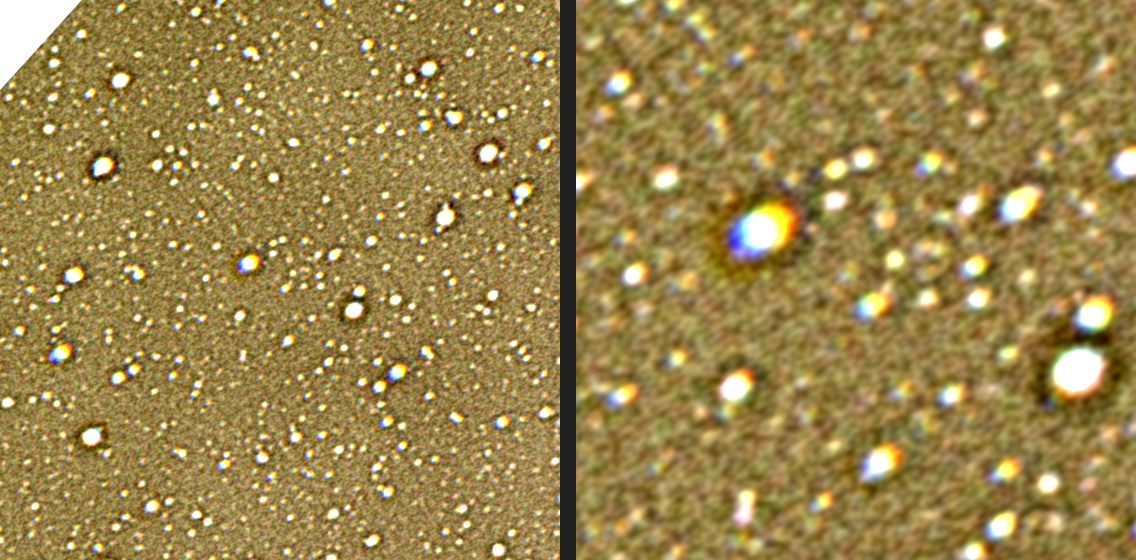
Left, the full canvas; right, a detail of the centre.
Reproduce this texture procedurally as a WebGL 2 fragment shader.

```glsl
#version 300 es
precision highp float;
// A dense star field over grainy olive-gold sky, with one blank corner.
// The sky is stretched gradient noise; stars are jittered grid layers whose
// red and blue parts are shifted apart, with a dark rim around each core.

uniform vec2 u_resolution;
out vec4 fragColor;

const vec3 SKY = vec3(0.602, 0.512, 0.282);
const vec3 WARM_SHIFT = vec3(0.035, 0.022, 0.045);  // towards the lower right
const float GRAIN_ANGLE = 0.55;       // direction of the stretch, radians
const float GRAIN_STRETCH = 1.3;
const float COARSE_CELLS = 105.0;
const float FINE_CELLS = 205.0;
const float COARSE_GAIN = 0.21;
const float FINE_GAIN = 0.19;
const float CHROMA_CELLS = 85.0;
const float CHROMA_GAIN = 0.085;
const float CLOUD_CELLS = 4.5;
const float CLOUD_GAIN = 0.06;
const vec2 CORNER_SIZE = vec2(0.146, 0.161);

// Star layers from faint to brilliant.
const int LAYERS = 4;
const float STAR_CELLS[LAYERS] = float[](60.0, 30.0, 14.0, 6.0);
const float STAR_CHANCE[LAYERS] = float[](0.42, 0.55, 0.42, 0.50);
const float STAR_RADIUS[LAYERS] = float[](0.0055, 0.0062, 0.0082, 0.0120);
const float STAR_DIM[LAYERS] = float[](0.10, 0.32, 0.95, 1.60);
const float STAR_BRIGHT[LAYERS] = float[](0.40, 1.05, 1.70, 3.40);
const float STAR_STRETCH = 1.2;
const float RIM_DEPTH = 0.8;
const float RED_SHIFT = 0.25;
const float BLUE_SHIFT = 0.50;
const float TINT_SPREAD = 0.45;

// Three random values in 0..1 for a grid cell.
vec3 hash3(ivec2 cell, int seed) {
    uvec3 v = uvec3(ivec3(cell, seed)) * 1664525u + 1013904223u;
    v.x += v.y * v.z; v.y += v.z * v.x; v.z += v.x * v.y;
    v ^= v >> 16u;
    v.x += v.y * v.z; v.y += v.z * v.x; v.z += v.x * v.y;
    return vec3(v >> 8u) / 16777216.0;
}

float cornerSlope(ivec2 cell, vec2 offset, int seed) {
    float angle = 6.28319 * hash3(cell, seed).x;
    return dot(vec2(cos(angle), sin(angle)), offset);
}

float gradientNoise(vec2 p, int seed) {
    ivec2 cell = ivec2(floor(p));
    vec2 f = fract(p);
    vec2 w = f * f * f * (f * (f * 6.0 - 15.0) + 10.0);
    float a = cornerSlope(cell, f, seed);
    float b = cornerSlope(cell + ivec2(1, 0), f - vec2(1, 0), seed);
    float c = cornerSlope(cell + ivec2(0, 1), f - vec2(0, 1), seed);
    float d = cornerSlope(cell + ivec2(1, 1), f - vec2(1, 1), seed);
    return mix(mix(a, b, w.x), mix(c, d, w.x), w.y);
}

// Rotates so that x runs along the stretch direction.
vec2 alongGrain(vec2 p) {
    float c = cos(GRAIN_ANGLE), s = sin(GRAIN_ANGLE);
    return vec2(c * p.x + s * p.y, c * p.y - s * p.x);
}

vec3 skyColour(vec2 uv) {
    vec2 p = alongGrain(uv) / vec2(GRAIN_STRETCH, 1.0);
    float grain = COARSE_GAIN * gradientNoise(p * COARSE_CELLS, 11)
                + FINE_GAIN * gradientNoise(p * FINE_CELLS, 12);
    float cloud = CLOUD_GAIN * gradientNoise(uv * CLOUD_CELLS, 13);
    vec3 chroma = vec3(gradientNoise(p * CHROMA_CELLS, 14),
                       gradientNoise(p * CHROMA_CELLS, 15),
                       gradientNoise(p * CHROMA_CELLS, 16));
    return SKY + WARM_SHIFT * (uv.x - uv.y) + grain + cloud + CHROMA_GAIN * chroma;
}

// Bright core with a shallow dark rim; p is in star radii.
float starProfile(vec2 p) {
    float d2 = dot(p, p);
    return (1.0 - RIM_DEPTH * d2) * exp(-d2);
}

vec3 starLayer(vec2 uv, int layer) {
    vec3 light = vec3(0.0);
    vec2 grid = uv * STAR_CELLS[layer];
    ivec2 home = ivec2(floor(grid));
    for (int j = -1; j <= 1; j++)
    for (int i = -1; i <= 1; i++) {
        ivec2 cell = home + ivec2(i, j);
        vec3 place = hash3(cell, 30 + layer);
        if (place.z > STAR_CHANCE[layer]) continue;
        vec3 look = hash3(cell, 40 + layer);
        vec3 tint = 1.0 + TINT_SPREAD * (hash3(cell, 50 + layer) - 0.5);
        float radius = STAR_RADIUS[layer] * mix(0.8, 1.15, look.x);
        float power = mix(STAR_DIM[layer], STAR_BRIGHT[layer], look.x * look.x);
        float fringe = mix(-0.15, 1.2, look.y);
        vec2 p = (grid - vec2(cell) - place.xy) / STAR_CELLS[layer];
        p = alongGrain(p) / (radius * vec2(STAR_STRETCH, 1.0));
        vec2 red = vec2(RED_SHIFT * fringe, 0.3 * (look.z - 0.5));
        vec2 blue = vec2(BLUE_SHIFT * fringe, 0.0);
        light += power * tint * vec3(starProfile(p - red), starProfile(p), starProfile(p + blue));
    }
    return light;
}

void main() {
    vec2 uv = gl_FragCoord.xy / u_resolution;
    vec3 colour = skyColour(uv);
    for (int layer = 0; layer < LAYERS; layer++) colour += starLayer(uv, layer);

    // Blank upper left corner, cut by a slanted line.
    vec2 reach = vec2(uv.x, 1.0 - uv.y) / CORNER_SIZE;
    float edge = (reach.x + reach.y - 1.0) / length(1.0 / CORNER_SIZE);
    float blank = 1.0 - smoothstep(-0.7, 0.7, edge * u_resolution.y);
    fragColor = vec4(mix(clamp(colour, 0.0, 1.0), vec3(1.0), blank), 1.0);
}
```
